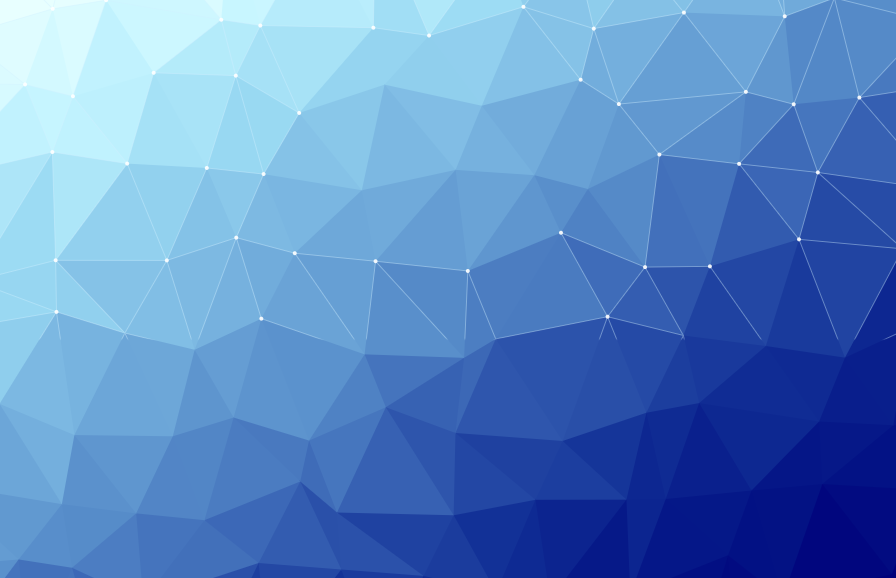
A Shadertoy shader for this background:

```glsl
// Low-poly blue gradient with a fine network of bright lines and nodes.

const float ROWS = 7.2;             // mesh rows over the canvas height
const float JITTER = 0.66;          // spread of each vertex around its grid place
const float SHADE_SPREAD = 0.055;   // random shift of a facet along the gradient
const float LINE_HALF_WIDTH = 0.0008;
const float NODE_RADIUS = 0.0034;
const vec3 LINE_COLOR = vec3(0.82, 0.94, 1.0);

float hash(vec2 p) {
    vec3 q = fract(vec3(p.xyx) * 0.1031);
    q += dot(q, q.yzx + 33.33);
    return fract((q.x + q.y) * q.z);
}

// Staggered grid vertex, in mesh units
vec2 vertexAt(vec2 id) {
    vec2 jitter = vec2(hash(id + 17.3), hash(id + 51.7)) - 0.5;
    return id + vec2(0.5 * mod(id.y, 2.0), 0.0) + JITTER * jitter;
}

// Diagonal gradient: 0 = pale upper left, 1 = navy lower right
vec3 palette(float t) {
    vec3 stops[9] = vec3[9](
        vec3(0.91, 1.00, 1.00), vec3(0.77, 0.96, 1.00), vec3(0.60, 0.85, 0.95),
        vec3(0.475, 0.71, 0.88), vec3(0.34, 0.55, 0.79), vec3(0.20, 0.36, 0.69),
        vec3(0.07, 0.19, 0.59), vec3(0.01, 0.07, 0.52), vec3(0.00, 0.00, 0.48));
    float s = clamp(t, 0.0, 0.999) * 8.0;
    int i = int(s);
    return mix(stops[i], stops[i + 1], fract(s));
}

// Signed distance to the line a-b, positive on its left
float sideDistance(vec2 p, vec2 a, vec2 b) {
    vec2 e = normalize(b - a);
    return dot(p - a, vec2(-e.y, e.x));
}

float segmentDistance(vec2 p, vec2 a, vec2 b) {
    vec2 e = b - a;
    return length(p - a - e * clamp(dot(p - a, e) / dot(e, e), 0.0, 1.0));
}

float coverage(float d, float px) {
    return clamp(0.5 - d / px, 0.0, 1.0);
}

// Flat facet colour in rgb, weighted by its coverage in a
vec4 facet(vec2 p, vec2 a, vec2 b, vec2 c, vec2 size, float px) {
    float inside = min(sideDistance(p, a, b), min(sideDistance(p, b, c), sideDistance(p, c, a)));
    float weight = coverage(-inside, px);
    vec2 uv = (a + b + c) / (3.0 * size);
    float shade = SHADE_SPREAD * (hash(floor((a + b + c) * 40.0)) - 0.5);
    return vec4(palette(0.5 * (uv.x + 1.0 - uv.y) + shade), 1.0) * weight;
}

// Network vertices leave a clear oval in the upper middle
float inNetwork(vec2 v, vec2 size) {
    vec2 q = (v / size - vec2(0.50, 0.73)) / vec2(0.18, 0.18);
    return step(1.0, dot(q, q));
}

float networkLine(vec2 p, vec2 a, vec2 b, vec2 size, float px) {
    float kept = step(0.2, hash(floor((a + b) * 30.0)));
    float line = coverage(segmentDistance(p, a, b) - LINE_HALF_WIDTH * ROWS, px);
    return line * kept * inNetwork(a, size) * inNetwork(b, size);
}

void mainImage(out vec4 fragColor, in vec2 fragCoord) {
    vec2 size = vec2(iResolution.x / iResolution.y, 1.0) * ROWS;
    vec2 p = fragCoord / iResolution.y * ROWS;
    float px = ROWS / iResolution.y;
    vec4 facets = vec4(0.0);
    float lines = 0.0, nodes = 0.0;

    // Visit the nearby cells, each split into two triangles
    for (int y = -1; y <= 1; y++)
    for (int x = -2; x <= 1; x++) {
        vec2 id = floor(p) + vec2(x, y);
        vec2 a = vertexAt(id);
        vec2 b = vertexAt(id + vec2(1, 0));
        vec2 c = vertexAt(id + vec2(0, 1));
        vec2 d = vertexAt(id + vec2(1, 1));
        bool oddRow = mod(id.y, 2.0) > 0.5;

        // The diagonal follows the stagger of the row
        vec2 from = oddRow ? a : b;
        vec2 to = oddRow ? d : c;
        facets += facet(p, a, b, to, size, px);
        facets += facet(p, from, d, c, size, px);

        lines = max(lines, networkLine(p, a, b, size, px));
        lines = max(lines, networkLine(p, a, c, size, px));
        lines = max(lines, networkLine(p, from, to, size, px));

        float node = coverage(length(p - a) - NODE_RADIUS * ROWS, px);
        nodes = max(nodes, node * inNetwork(a, size) * step(0.43, a.y / size.y));
    }

    vec3 color = facets.rgb / max(facets.a, 0.001);

    // The line network ends at a level below the middle
    float upper = smoothstep(0.410, 0.416, p.y / size.y);
    color = mix(color, LINE_COLOR, 0.42 * lines * upper);
    color = mix(color, vec3(1.0), 0.9 * nodes);
    fragColor = vec4(color, 1.0);
}
```
